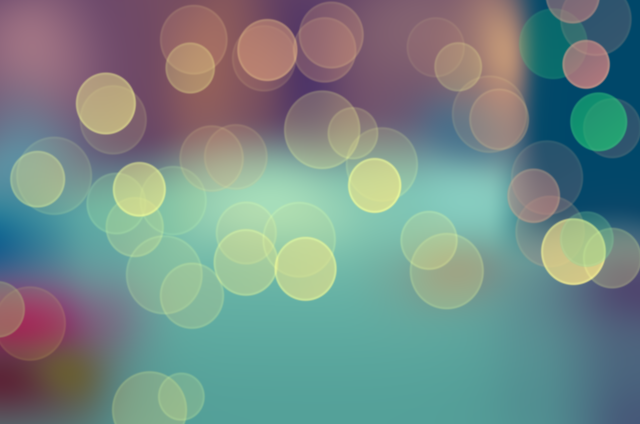
Give the GLSL for this background, as a Shadertoy shader.

```glsl
// Soft blurred lights: overlapping translucent discs over smooth teal, plum and blue fields.

const vec2 GRID = vec2(9.0, 6.0);   // cells that may hold a cluster of discs
const int DISCS_PER_CELL = 2;

vec3 hash3(vec2 cell) {
    vec3 q = fract(vec3(cell.xyx) * vec3(0.1031, 0.1030, 0.0973));
    q += dot(q, q.yxz + 33.33);
    return fract((q.xxy + q.yzz) * q.zyx);
}

float valueNoise(vec2 p) {
    vec2 i = floor(p), f = fract(p);
    f = f * f * f * (f * (f * 6.0 - 15.0) + 10.0);
    float low = mix(hash3(i).x, hash3(i + vec2(1, 0)).x, f.x);
    float high = mix(hash3(i + vec2(0, 1)).x, hash3(i + vec2(1, 1)).x, f.x);
    return mix(low, high, f.y);
}

// Gaussian falloff of an elliptical spot
float spot(vec2 p, vec2 center, vec2 radius) {
    vec2 q = (p - center) / radius;
    return exp(-dot(q, q));
}

vec3 glow(vec3 base, vec2 p, vec2 center, vec2 radius, vec3 tint, float strength) {
    return mix(base, tint, strength * spot(p, center, radius));
}

// Large out-of-focus colour fields
vec3 backdrop(vec2 p) {
    float smear = valueNoise(p * vec2(6.0, 2.5) + 7.0) - 0.5;
    vec2 w = p + 0.09 * vec2(smear, valueNoise(p * 3.5) - 0.5);

    vec3 teal = mix(vec3(0.33, 0.63, 0.60), vec3(0.40, 0.70, 0.65), smoothstep(0.0, 0.4, p.y));
    vec3 plum = vec3(0.37, 0.24, 0.39) + smear * vec3(0.18, 0.12, 0.02);
    float wave = 0.03 * sin(5.0 * p.x + 1.0);
    vec3 col = mix(teal, plum, smoothstep(0.52, 0.72, w.y + wave));

    // Warm and violet upper area
    col = glow(col, w, vec2(0.06, 0.88), vec2(0.19, 0.20), vec3(0.64, 0.46, 0.52), 0.95);
    col = glow(col, w, vec2(0.52, 0.86), vec2(0.13, 0.24), vec3(0.59, 0.38, 0.35), 0.95);
    col = glow(col, w, vec2(0.73, 0.82), vec2(0.11, 0.20), vec3(0.27, 0.18, 0.41), 0.75);
    col = glow(col, w, vec2(0.97, 0.92), vec2(0.17, 0.20), vec3(0.54, 0.41, 0.45), 0.85);

    // Pale middle
    col = glow(col, w, vec2(0.66, 0.51), vec2(0.26, 0.13), vec3(0.68, 0.89, 0.74), 0.9);
    col = glow(col, w, vec2(1.09, 0.55), vec2(0.16, 0.14), vec3(0.54, 0.82, 0.77), 0.9);
    col = glow(col, w, vec2(1.06, 0.34), vec2(0.12, 0.09), vec3(0.58, 0.50, 0.45), 0.65);

    // Deep blue right side with a peach flare at its border
    float blueSide = smoothstep(1.12, 1.30, w.x) * smoothstep(0.34, 0.50, w.y);
    col = mix(col, vec3(0.00, 0.28, 0.41), blueSide);
    col = glow(col, w, vec2(1.10, 0.70), vec2(0.10, 0.07), vec3(0.12, 0.42, 0.58), 0.75);
    col = glow(col, w, vec2(1.15, 0.86), vec2(0.09, 0.16), vec3(0.77, 0.60, 0.47), 0.95);
    col = glow(col, w, vec2(1.50, 0.28), vec2(0.25, 0.15), vec3(0.31, 0.25, 0.42), 0.95);
    col = glow(col, w, vec2(1.52, 0.02), vec2(0.22, 0.18), vec3(0.27, 0.32, 0.46), 0.9);

    // Blue, magenta and olive left side
    col = glow(col, w, vec2(0.05, 0.63), vec2(0.16, 0.12), vec3(0.36, 0.62, 0.68), 0.8);
    col = glow(col, w, vec2(0.00, 0.45), vec2(0.16, 0.10), vec3(0.00, 0.38, 0.57), 0.95);
    col = glow(col, w, vec2(0.07, 0.26), vec2(0.18, 0.12), vec3(0.66, 0.03, 0.38), 0.95);
    col = glow(col, w, vec2(0.02, 0.08), vec2(0.22, 0.16), vec3(0.36, 0.12, 0.20), 0.95);
    return glow(col, w, vec2(0.18, 0.12), vec2(0.08, 0.09), vec3(0.42, 0.38, 0.14), 0.7);
}

// Disc colour follows its place on the canvas
vec3 discTint(vec2 c, float pick) {
    float warmth = 0.75 * pick + 0.35 * smoothstep(0.55, 0.8, c.y) + 0.2 * smoothstep(0.2, 0.45, c.y);
    vec3 tint = mix(vec3(0.50, 0.83, 0.62), vec3(0.92, 0.89, 0.54), smoothstep(0.25, 0.5, warmth));
    tint = mix(tint, vec3(0.84, 0.60, 0.48), smoothstep(0.7, 1.0, warmth));
    vec3 accent = mix(vec3(0.12, 0.82, 0.46), vec3(0.80, 0.50, 0.50), step(0.5, pick));
    tint = mix(tint, accent, smoothstep(1.15, 1.3, c.x) * smoothstep(0.4, 0.5, c.y));
    return mix(tint, vec3(0.82, 0.44, 0.13), spot(c, vec2(0.05, 0.08), vec2(0.22, 0.2)));
}

// Translucent disc, slightly uneven inside, with a crisp edge and a hairline rim
vec3 addDisc(vec3 base, vec2 p, vec2 center, float radius, vec3 tint, float alpha) {
    vec2 q = p - center;
    float d = length(q * vec2(1.0, 0.97)) - radius;
    float fill = 1.0 - smoothstep(-0.0028, 0.0028, d);
    float rim = spot(vec2(d, 0.0), vec2(-0.003, 0.0), vec2(0.0028, 1.0));
    float shade = 0.9 + 0.12 * dot(q, vec2(0.6, -0.8)) / radius;
    vec3 col = mix(base, tint, fill * alpha * shade);
    return col + rim * (0.02 + 0.07 * alpha) * tint.yxz * vec3(0.8, 1.2, 0.8);
}

void mainImage(out vec4 fragColor, in vec2 fragCoord) {
    vec2 p = fragCoord / iResolution.y;
    vec2 cellSize = vec2(iResolution.x / iResolution.y, 1.0) / GRID;
    vec3 col = backdrop(p);

    for (float y = 0.0; y < GRID.y; y++)
    for (float x = 0.0; x < GRID.x; x++) {
        vec2 cell = vec2(x, y);
        vec3 place = hash3(cell + 41.0);
        vec2 center = (cell + 0.1 + 0.8 * place.xy) * cellSize;
        float band = spot(center, vec2(0.65, 0.48), vec2(0.7, 0.24));
        float density = 0.30 + 0.42 * band + 0.2 * smoothstep(0.8, 0.95, center.y);
        if (place.z > density) continue;

        // A faint wide disc, then a smaller and brighter neighbour
        for (int k = 0; k < DISCS_PER_CELL; k++) {
            float front = float(k);
            vec3 trait = hash3(cell + 13.0 * front + 90.0);
            vec2 shift = front * 0.16 * (hash3(cell + 150.0).xy - 0.5);
            float radius = mix(0.068, 0.055, front) + 0.024 * trait.x;
            float strong = 0.22 + 0.65 * trait.y * trait.y;
            float alpha = mix(0.12 + 0.2 * trait.y, strong, front);
            vec2 c = center + shift;
            col = addDisc(col, p, c, radius, discTint(c, trait.z), alpha);
        }
    }
    fragColor = vec4(clamp(col, 0.0, 1.0), 1.0);
}
```
